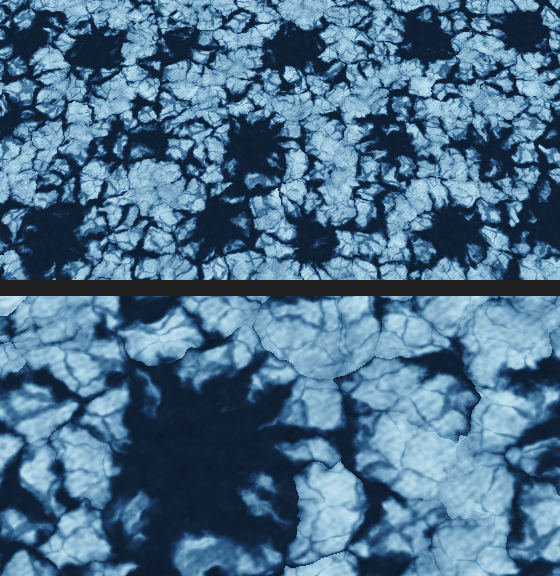
Top, the full canvas; bottom, a detail of the centre.
Write a Shadertoy shader that draws this texture.

```glsl
// Indigo tie-dye cloth: pale crumpled petals, dark star blots, fine twill weave.
#define BLOT_SPACING 0.41
#define BLOT_RADIUS 0.104
#define PETAL_SIZE 0.086
#define CRACK_MIN -0.14
#define CRACK_MAX 0.17
#define WARP 0.042
#define MOTTLE 0.42
#define PALE_TONE 0.87
#define DARK_TONE 0.04
#define WEAVE_FREQ 105.0
#define WEAVE_DEPTH 0.070

// Dye ramp from deepest indigo to bleached thread
const vec3 DYE[8] = vec3[8](
    vec3(0.03, 0.07, 0.14), vec3(0.07, 0.14, 0.22),
    vec3(0.10, 0.22, 0.37), vec3(0.19, 0.38, 0.54),
    vec3(0.33, 0.53, 0.67), vec3(0.47, 0.65, 0.77),
    vec3(0.63, 0.79, 0.87), vec3(0.76, 0.88, 0.93));

vec2 hash2(vec2 p) {
    vec3 q = fract(p.xyx * vec3(0.1031, 0.1030, 0.0973));
    q += dot(q, q.yzx + 33.33);
    return fract((q.xx + q.yz) * q.zy);
}

float cornerSlope(vec2 cell, vec2 offset) {
    return dot(hash2(cell) * 2.0 - 1.0, offset);
}

// Gradient noise, roughly -1 to 1
float gradientNoise(vec2 p) {
    vec2 i = floor(p), f = fract(p), e = vec2(1, 0);
    vec2 u = f * f * f * (f * (f * 6.0 - 15.0) + 10.0);
    float low = mix(cornerSlope(i, f), cornerSlope(i + e, f - e), u.x);
    float high = mix(cornerSlope(i + e.yx, f - e.yx), cornerSlope(i + 1.0, f - 1.0), u.x);
    return 1.5 * mix(low, high, u.y);
}

float fbm(vec2 p) {
    float sum = 0.0, amp = 0.55;
    for (int i = 0; i < 4; i++) {
        sum += amp * gradientNoise(p);
        p = mat2(1.6, 1.2, -1.2, 1.6) * p + 17.3;
        amp *= 0.55;
    }
    return sum;
}

// Voronoi petals: x is the distance to the border, yz the petal centre
vec3 petals(vec2 p) {
    vec2 base = floor(p), nearest = vec2(0);
    float best = 9.0, border = 9.0;
    for (int y = -1; y <= 1; y++)
    for (int x = -1; x <= 1; x++) {
        vec2 cell = base + vec2(x, y);
        vec2 r = cell + hash2(cell) - p;
        if (dot(r, r) < best) { best = dot(r, r); nearest = r; }
    }
    for (int y = -2; y <= 2; y++)
    for (int x = -2; x <= 2; x++) {
        vec2 cell = base + vec2(x, y);
        vec2 r = cell + hash2(cell) - p, gap = r - nearest;
        if (dot(gap, gap) > 1e-5)
            border = min(border, dot(0.5 * (r + nearest), normalize(gap)));
    }
    return vec3(border, p + nearest);
}

// Spiky blots on staggered rows: positive inside, negative outside
float blots(vec2 p) {
    vec2 base = floor(p / BLOT_SPACING);
    float field = -1.0;
    for (int y = -1; y <= 1; y++)
    for (int x = -2; x <= 1; x++) {
        vec2 cell = base + vec2(x, y);
        vec2 centre = cell + 0.5 + 0.5 * (hash2(cell + 41.0) - 0.5);
        centre.x += 0.5 * mod(cell.y, 2.0);
        vec2 v = (p - centre * BLOT_SPACING) * vec2(1.0, 0.85);
        float size = mix(0.55, 1.05, hash2(cell + 7.0).x);
        float spikes = gradientNoise(v / (length(v) + 1e-4) * 5.0 + cell * 7.0);
        field = max(field, size - length(v) * (1.0 + 0.5 * spikes) / BLOT_RADIUS);
    }
    return field;
}

void mainImage(out vec4 fragColor, in vec2 fragCoord) {
    // Cloth recedes slightly towards the top
    vec2 uv = (fragCoord - vec2(0.5 * iResolution.x, 0)) / iResolution.y;
    vec2 p = uv * mix(0.88, 1.15, uv.y) + 5.0;

    // Crumple the cloth, then cut it into large and small petals
    vec2 q = p + WARP * vec2(fbm(p * 10.0), fbm(p * 10.0 + 50.0));
    vec3 petal = petals(q / PETAL_SIZE);
    vec3 crease = petals(q / (0.5 * PETAL_SIZE) + 30.0);
    float rough = fbm(p * 38.0);

    // Each petal is crisp on one side and feathered on the other
    float tilt = dot(q / PETAL_SIZE - petal.yz, hash2(petal.yz * 91.7) - 0.5);

    // Blots push ragged fingers between the petals
    float blot = mix(blots(q), blots(petal.yz * PETAL_SIZE), 0.35);
    float body = smoothstep(0.14, -0.30, blot + 0.35 * rough - 1.1 * petal.x + 0.15);

    // Cracks open in heavily dyed patches and close in pale ones
    float heavy = smoothstep(-0.35, 0.50, fbm(p * 6.5 + 9.0));
    float width = mix(CRACK_MIN, CRACK_MAX, heavy) + 0.06 * smoothstep(-0.8, 0.0, blot);
    width += 0.22 * tilt - 0.12 * rough;
    float cover = smoothstep(-0.04, 0.15, petal.x - width);
    float fold = smoothstep(-0.03, 0.18, crease.x - 0.8 * width);

    // Dye tone, darker at creases and mottled inside the petals
    float pale = PALE_TONE + MOTTLE * (0.65 * fbm(p * 8.0 + 70.0) + 0.5 * rough);
    pale *= mix(0.52, 1.0, fold) * mix(0.84, 1.0, smoothstep(0.0, 0.2, petal.x)) - 0.3 * tilt;
    float bleach = cover * body;
    float tone = mix(DARK_TONE + 0.08 * rough, pale, bleach);

    // Diagonal twill threads broken into short uneven stitches
    vec2 thread = mat2(0.8, -0.6, 0.6, 0.8) * p * WEAVE_FREQ;
    float weave = 0.4 * sin(5.2 * thread.y + 3.0 * gradientNoise(p * 40.0));
    weave += 1.5 * gradientNoise(thread * vec2(1.2, 1.3));
    tone += WEAVE_DEPTH * weave * mix(0.25, 1.0, bleach);

    float level = clamp(tone * 6.0 + 0.5, 0.0, 6.999);
    int shade = int(level);
    fragColor = vec4(mix(DYE[shade], DYE[shade + 1], fract(level)), 1.0);
}
```
